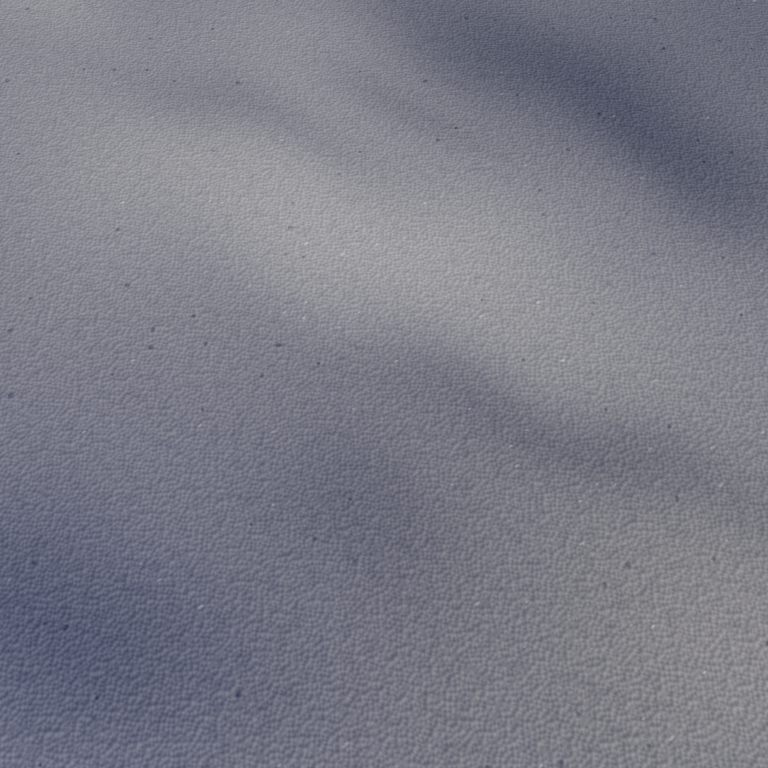
Reproduce this texture procedurally as a Shadertoy shader.

```glsl
const vec3 SHADE = vec3(0.355, 0.367, 0.432);
const vec3 SUNLIT = vec3(0.625, 0.622, 0.638);
const vec3 COOL_TINT = vec3(-0.012, -0.008, 0.022);
const vec3 WARM_TINT = vec3(0.012, 0.004, -0.014);
const float BASE_LIGHT = 0.47;
const float HORIZON = 2.6;
const float GROUND_DEPTH = 2.4;
const float GRAIN_SCALE = 400.0;
const float GRAIN_RELIEF = 0.42;
const float MOTTLE = 0.20;
const float SPECK_SCALE = 85.0;
const float SPECK_SHARE = 0.09;
const vec2 RELIEF_STEP = vec2(-0.22, 0.26);

vec2 hash2(vec2 p) {
    vec3 q = fract(p.xyx * vec3(0.1031, 0.1030, 0.0973));
    q += dot(q, q.yzx + 33.33);
    return fract((q.xx + q.yz) * q.zy);
}

// Distance to the nearest scattered cell centre
float cellular(vec2 p) {
    vec2 cell = floor(p), f = fract(p);
    float nearest = 4.0;
    for (int y = -1; y <= 1; y++)
    for (int x = -1; x <= 1; x++) {
        vec2 n = vec2(x, y);
        vec2 d = n + hash2(cell + n) - f;
        nearest = min(nearest, dot(d, d));
    }
    return sqrt(nearest);
}

// Soft elongated patch of light or shadow
float patchAt(vec2 p, vec2 center, vec2 radii, float angle) {
    float c = cos(angle), s = sin(angle);
    vec2 d = p - center;
    vec2 q = vec2(c * d.x + s * d.y, c * d.y - s * d.x) / radii;
    return exp(-dot(q, q));
}

// Layered sines bend the patch outlines
vec2 bend(vec2 p) {
    vec2 w = vec2(sin(p.y * 17.0 + p.x * 7.0), sin(p.x * 15.0 - p.y * 9.0 + 1.0));
    w += 0.5 * vec2(sin(p.y * 37.0 - p.x * 13.0), sin(p.x * 31.0 + p.y * 23.0));
    return p + 0.011 * w;
}

float lightField(vec2 uv) {
    vec2 p = bend(uv);
    float light = BASE_LIGHT;
    // Sunlit areas
    light += 0.52 * patchAt(p, vec2(0.46, 0.70), vec2(0.45, 0.13), -0.40);
    light += 0.14 * patchAt(p, vec2(0.10, 0.67), vec2(0.18, 0.12), -0.50);
    light += 0.28 * patchAt(p, vec2(0.02, 1.01), vec2(0.14, 0.06), -0.20);
    light += 0.20 * patchAt(p, vec2(0.38, 0.95), vec2(0.16, 0.08), -0.50);
    light += 0.16 * patchAt(p, vec2(0.98, 0.16), vec2(0.22, 0.16), -0.60);
    // Shadows
    light -= 0.56 * patchAt(p, vec2(0.80, 0.86), vec2(0.36, 0.075), -0.53);
    light -= 0.28 * patchAt(p, vec2(0.98, 0.97), vec2(0.24, 0.12), -0.50);
    light -= 0.24 * patchAt(p, vec2(0.31, 0.85), vec2(0.17, 0.035), -0.35);
    light -= 0.18 * patchAt(p, vec2(0.52, 0.86), vec2(0.12, 0.025), -0.45);
    light -= 0.30 * patchAt(p, vec2(0.74, 0.43), vec2(0.32, 0.055), -0.35);
    light -= 0.20 * patchAt(p, vec2(0.48, 0.33), vec2(0.16, 0.09), -0.60);
    light -= 0.42 * patchAt(p, vec2(0.04, 0.19), vec2(0.30, 0.15), -0.40);
    light -= 0.13 * patchAt(p, vec2(0.35, 0.20), vec2(0.38, 0.30), 0.0);
    return light;
}

// Sparse dark pits and pale chips, kept inside their grid cells
float specks(vec2 ground) {
    vec2 p = ground * SPECK_SCALE;
    vec2 cell = floor(p);
    vec2 pick = hash2(cell + 71.0);
    vec2 d = fract(p) - mix(vec2(0.3), vec2(0.7), hash2(cell + 19.0));
    float pale = step(0.5, pick.y);
    d = vec2(d.x + 0.7 * d.y, d.y - 0.7 * d.x) * 0.82;
    d.y *= 1.0 + pale;
    float radius = mix(0.10, 0.23, fract(pick.y * 7.0));
    float mask = 1.0 - smoothstep(radius * 0.3, radius, length(d));
    return step(pick.x, SPECK_SHARE) * mask * mix(-0.42, 0.42, pale);
}

void mainImage(out vec4 fragColor, in vec2 fragCoord) {
    vec2 uv = fragCoord / iResolution.xy;

    // Ground plane receding towards the top
    float recede = 1.0 / (HORIZON - uv.y);
    vec2 ground = vec2(uv.x - 0.5, GROUND_DEPTH) * recede + 1.0;

    // Embossed grain over a coarser mottle
    vec2 g = ground * GRAIN_SCALE;
    float relief = cellular(g + RELIEF_STEP) - cellular(g - RELIEF_STEP);
    float mottle = cellular(g * 0.37 + 40.0) - 0.5;
    float fade = mix(1.05, 0.75, uv.y);

    float light = lightField(uv);
    float tone = light + fade * (GRAIN_RELIEF * relief - MOTTLE * mottle) + specks(ground);
    vec3 color = mix(SHADE, SUNLIT, clamp(tone, -0.6, 1.5));

    // Bluish lower left, warmer lower right
    color += COOL_TINT * patchAt(uv, vec2(0.0, 0.12), vec2(0.4, 0.35), 0.0);
    color += WARM_TINT * patchAt(uv, vec2(0.9, 0.18), vec2(0.4, 0.3), 0.0);
    fragColor = vec4(color, 1.0);
}
```
